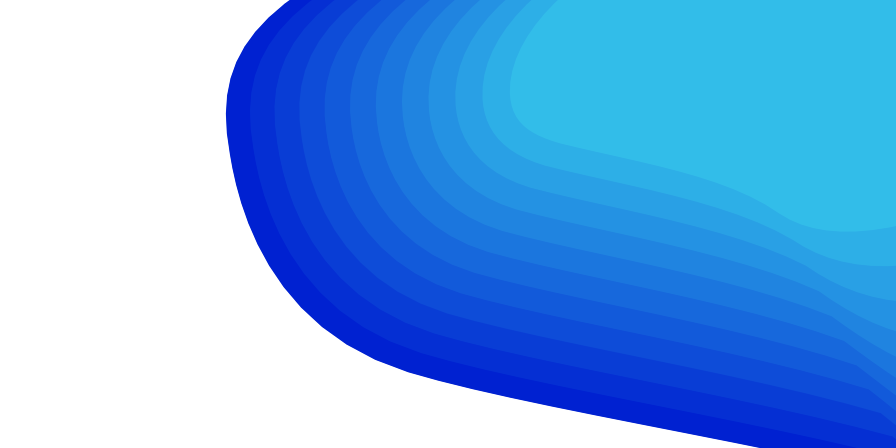
Reproduce this background procedurally as a Shadertoy shader.

```glsl
// A stack of nested blue waves on white, from deep blue to light cyan.
// Each layer blends an outer and an inner chain of cubic Bezier curves;
// its signed distance gives a smooth-edged fill, painted from the outside in.

const int STEPS = 11;          // blends between the outer and inner outline
const int CURVES = 4;          // cubic curves per outline
const int SEGMENTS = 12;       // straight pieces per curve
const float EASE = 0.08;       // how much the bands widen inwards
const vec3 PAPER = vec3(1.0);
const vec3 DEEP_BLUE = vec3(0.0, 0.13, 0.82);
const vec3 LIGHT_CYAN = vec3(0.196, 0.74, 0.914);

// Control points in canvas heights; neighbouring curves share an end
const vec2 OUTER[13] = vec2[13](
    vec2(0.781, 1.083), vec2(0.547, 0.961), vec2(0.477, 0.849),
    vec2(0.513, 0.656), vec2(0.531, 0.544), vec2(0.596, 0.266),
    vec2(0.911, 0.169), vec2(1.159, 0.094), vec2(1.667, 0.016),
    vec2(2.044, -0.076), vec2(2.214, -0.211), vec2(2.344, -0.419),
    vec2(2.422, -0.458));
const vec2 INNER[13] = vec2[13](
    vec2(1.354, 1.083), vec2(1.219, 1.000), vec2(1.135, 0.891),
    vec2(1.138, 0.792), vec2(1.141, 0.729), vec2(1.177, 0.701),
    vec2(1.250, 0.680), vec2(1.419, 0.638), vec2(1.620, 0.609),
    vec2(1.740, 0.523), vec2(1.828, 0.464), vec2(1.966, 0.469),
    vec2(2.161, 0.544));

vec2 bezier(vec2 a, vec2 b, vec2 c, vec2 d, float s) {
    float r = 1.0 - s;
    return r * r * r * a + 3.0 * r * r * s * b + 3.0 * r * s * s * c + s * s * s * d;
}

float segmentDistance(vec2 p, vec2 a, vec2 b) {
    vec2 ab = b - a;
    return length(p - a - ab * clamp(dot(p - a, ab) / dot(ab, ab), 0.0, 1.0));
}

// Does a ray from p towards the left cross the segment?
bool crossesLeft(vec2 p, vec2 a, vec2 b) {
    if ((a.y > p.y) == (b.y > p.y)) return false;
    return a.x + (p.y - a.y) * (b.x - a.x) / (b.y - a.y) < p.x;
}

// Signed distance to one blended outline, negative inside
float layerDistance(vec2 p, float blend) {
    float nearest = 10.0;
    float side = 1.0;
    for (int i = 0; i < CURVES; i++) {
        int k = 3 * i;
        vec2 a = mix(OUTER[k], INNER[k], blend);
        vec2 b = mix(OUTER[k + 1], INNER[k + 1], blend);
        vec2 c = mix(OUTER[k + 2], INNER[k + 2], blend);
        vec2 d = mix(OUTER[k + 3], INNER[k + 3], blend);
        vec2 previous = a;
        for (int j = 1; j <= SEGMENTS; j++) {
            vec2 next = bezier(a, b, c, d, float(j) / float(SEGMENTS));
            nearest = min(nearest, segmentDistance(p, previous, next));
            if (crossesLeft(p, previous, next)) side = -side;
            previous = next;
        }
    }
    return side * nearest;
}

void mainImage(out vec4 fragColor, in vec2 fragCoord) {
    vec2 p = fragCoord / iResolution.y;
    float softness = 0.6 / iResolution.y;
    vec3 color = PAPER;

    // Paint inwards, stopping at the first layer that misses this point
    for (int i = 0; i <= STEPS; i++) {
        float depth = float(i) / float(STEPS);
        float blend = depth * (1.0 - EASE + EASE * depth);
        float coverage = 1.0 - smoothstep(-softness, softness, layerDistance(p, blend));
        if (coverage <= 0.0) break;
        color = mix(color, mix(DEEP_BLUE, LIGHT_CYAN, depth), coverage);
    }
    fragColor = vec4(color, 1.0);
}
```
